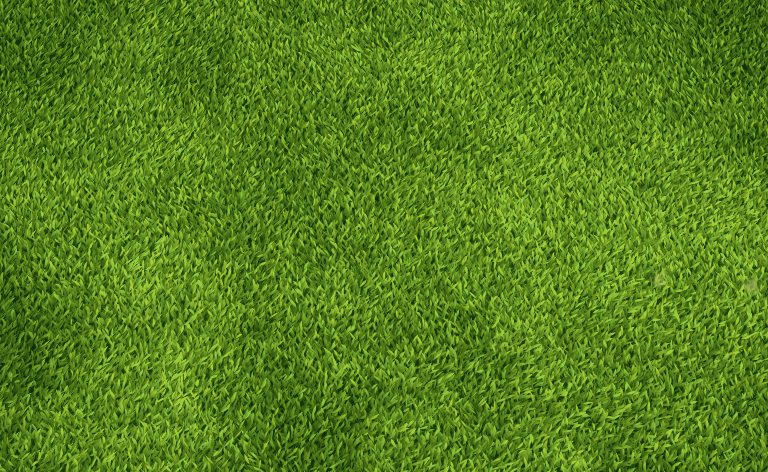
This texture is drawn by a Shadertoy shader. Its source:

```glsl
float hash(vec2 p) {
    vec3 q = fract(vec3(p.xyx) * 0.1031);
    q += dot(q, q.yzx + 33.33);
    return fract((q.x + q.y) * q.z);
}

float noise(vec2 p) {
    vec2 i = floor(p), f = fract(p);
    f = f * f * (3.0 - 2.0 * f);
    return mix(mix(hash(i), hash(i + vec2(1, 0)), f.x),
               mix(hash(i + vec2(0, 1)), hash(i + vec2(1, 1)), f.x), f.y);
}

float fbm(vec2 p) {
    float sum = 0.0, gain = 0.5;
    for (int i = 0; i < 4; i++) {
        sum += gain * noise(p);
        p = p * 2.03 + 17.3;
        gain *= 0.5;
    }
    return sum;
}

// Shadow to sunlit green
vec3 grassColor(float tone) {
    vec3 shadow = vec3(0.07, 0.19, 0.02);
    vec3 leaf = vec3(0.33, 0.495, 0.10);
    vec3 sunlit = vec3(0.56, 0.74, 0.20);
    vec3 c = mix(shadow, leaf, clamp(tone / 0.6, 0.0, 1.0));
    return mix(c, sunlit, clamp((tone - 0.6) / 0.4, 0.0, 1.25));
}

// Broad light and shade across the lawn
float lawnLight(vec2 p, float aspect) {
    float light = 0.55 * (fbm(p * 3.2 + 4.0) - 0.47);
    light += 0.25 * (fbm(p * 13.0 + 31.0) - 0.47);
    vec2 middle = (p - vec2(0.5 * aspect, 0.5)) / vec2(0.5 * aspect, 0.5);
    light += 0.07 - 0.12 * dot(middle, middle) * 0.8;
    light -= 0.14 * smoothstep(0.45, 0.0, distance(p, vec2(0.0, 1.0)));
    light -= 0.16 * smoothstep(0.55, 0.0, distance(p, vec2(aspect, 0.95)));
    light += 0.10 * smoothstep(0.35, 0.0, distance(p, vec2(aspect, 0.4)));
    return light;
}

void mainImage(out vec4 fragColor, in vec2 fragCoord) {
    vec2 p = fragCoord / iResolution.y;
    float aspect = iResolution.x / iResolution.y;

    // Gentle perspective: blades shrink towards the top
    float depth = 1.0 - 0.2 * p.y;
    vec2 ground = vec2(p.x - 0.5 * aspect, p.y) / depth;
    float edge = 0.7 / (iResolution.y * depth);

    float light = lawnLight(p, aspect);
    float lean = 0.5 * smoothstep(0.5, 1.6, p.x) * (1.0 - 0.6 * p.y)
               + 0.9 * (noise(p * 9.0) - 0.5);
    float spread = mix(1.9, 1.2, p.y);

    // Overlapping blades, from the dark undergrowth up
    float tone = 0.04 + 0.4 * light;
    float tint = 0.0;
    const float cellSize = 0.014;
    for (int layer = 0; layer < 6; layer++) {
        float height = float(layer) / 5.0;
        vec2 grid = ground / cellSize + 200.0 + vec2(0.37, 0.61) * float(layer);
        vec2 home = floor(grid);
        for (int k = 0; k < 9; k++) {
            vec2 cell = home + vec2(k % 3 - 1, k / 3 - 1);
            vec2 seed = cell + float(layer) * vec2(57.0, 113.0);
            vec2 root = cell + vec2(hash(seed), hash(seed + 41.7));
            float shade = hash(seed + 83.1);
            float angle = lean + spread * (hash(seed + 19.3) - 0.5);
            vec2 d = (grid - root) * cellSize;
            float c = cos(angle), s = sin(angle);
            d = vec2(c * d.x - s * d.y, s * d.x + c * d.y);

            float along = d.y / mix(0.008, 0.0135, hash(seed + 7.9));
            float halfWidth = mix(0.0018, 0.0032, hash(seed + 63.5));
            float bend = 0.004 * (hash(seed + 29.1) - 0.5);
            float across = d.x - bend * along * along;
            float dist = abs(across) - halfWidth * (1.0 - along * along);
            float cover = smoothstep(edge, -edge, dist);

            float bladeTone = 0.2 + 0.6 * height + 0.62 * (shade - 0.5)
                            + 0.16 * clamp(along, -1.0, 1.0)
                            + 0.07 * clamp(across / halfWidth, -1.0, 1.0) + light;
            tone = mix(tone, bladeTone, cover);
            tint = mix(tint, hash(seed + 97.7) - 0.5, cover);
        }
    }

    vec3 color = grassColor(tone);
    color *= 1.0 + tint * vec3(0.14, 0.0, -0.25);

    // Two small worn, straw-coloured tufts
    for (int i = 0; i < 2; i++) {
        vec2 spot = vec2(aspect - 0.23 + 0.195 * float(i), 0.407 - 0.015 * float(i));
        float worn = smoothstep(0.022, 0.002, distance(p, spot) + 0.014 * (noise(p * 130.0) - 0.5));
        color = mix(color, vec3(0.68, 0.76, 0.38), 0.65 * worn);
    }

    fragColor = vec4(clamp(color, 0.0, 1.0), 1.0);
}
```
